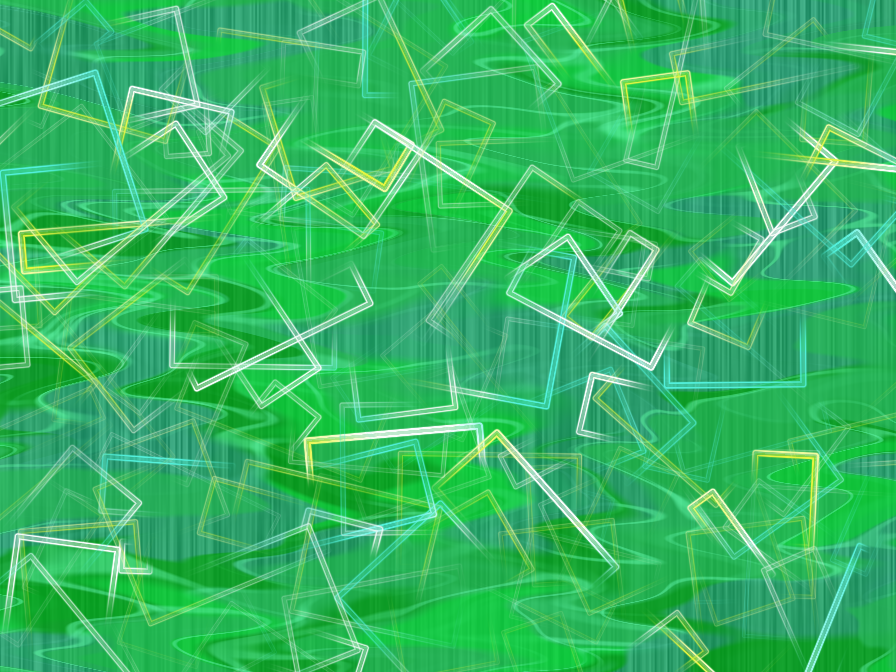
Give the GLSL for this background, as a WebGL 1 fragment shader.

```glsl
precision highp float;
uniform vec2 u_resolution;

#define FRAME_COUNT 170.0
#define FRAME_MIN 0.02
#define FRAME_MAX 0.15
#define RAIL_OFFSET 0.0036
#define RAIL_WIDTH 0.0016
#define MARBLE_LAYERS 8.0
#define MARBLE_SCALE vec2(4.6, 7.5)
#define FOLD_AMOUNT 0.075
#define FOLD_FREQUENCY 58.0
#define STREAK_AMOUNT 0.13

const vec3 MID_GREEN = vec3(0.15, 0.70, 0.34);
const vec3 BRIGHT_GREEN = vec3(0.07, 0.80, 0.25);
const vec3 DARK_GREEN = vec3(0.04, 0.60, 0.12);
const vec3 TEAL = vec3(0.19, 0.61, 0.47);
const vec3 MINT = vec3(0.33, 0.91, 0.60);

float hash(vec2 p) {
  vec3 q = fract(vec3(p.xyx) * 0.1031);
  q += dot(q, q.yzx + 33.33);
  return fract((q.x + q.y) * q.z);
}

float noise(vec2 p) {
  vec2 i = floor(p);
  vec2 f = fract(p);
  f = f * f * (3.0 - 2.0 * f);
  float low = mix(hash(i), hash(i + vec2(1.0, 0.0)), f.x);
  float high = mix(hash(i + vec2(0.0, 1.0)), hash(i + vec2(1.0, 1.0)), f.x);
  return mix(low, high, f.y);
}

// Sideways folds turn the noise into zigzag tongues
vec2 foldSpace(vec2 p) {
  float drift = noise(p * 2.5 + 40.0);
  p.y += 0.014 * sin(p.x * 11.0 + drift * 5.0);
  float fold = sin(p.y * FOLD_FREQUENCY + drift * 7.0);
  fold += 0.35 * sin(p.y * FOLD_FREQUENCY * 1.9 + p.x * 5.0);
  return vec2(p.x + FOLD_AMOUNT * fold * (0.35 + drift), p.y);
}

vec3 marble(vec2 p) {
  vec2 q = foldSpace(p);
  vec3 color = MID_GREEN;
  float streak = noise(vec2(p.x * 370.0, p.y * 6.0)) - 0.5;
  for (float k = 0.0; k < MARBLE_LAYERS; k++) {
    float kind = mod(k, 4.0);
    vec3 tint = kind < 0.5 ? DARK_GREEN : (kind < 1.5 ? BRIGHT_GREEN : (kind < 2.5 ? TEAL : MID_GREEN));
    float level = noise(q * MARBLE_SCALE * (0.8 + 0.1 * k) + k * 17.3) - 0.57;
    float softness = 0.02 + 0.16 * noise(p * 3.0 + k * 9.1);
    float cover = smoothstep(0.0, softness, level);
    float grain = kind > 1.5 && kind < 2.5 ? streak * STREAK_AMOUNT : 0.0;
    color = mix(color, tint + grain, cover * 0.8);
    // Thin pale rim along parts of the band edge
    float rim = 1.0 - smoothstep(0.006, 0.03, abs(level));
    color = mix(color, MINT, rim * 0.6 * smoothstep(0.4, 0.75, noise(p * 4.0 + k * 5.7)));
  }
  return color + streak * STREAK_AMOUNT * 0.5;
}

float boxDistance(vec2 p, vec2 halfSize) {
  vec2 d = abs(p) - halfSize;
  return length(max(d, 0.0)) + min(max(d.x, d.y), 0.0);
}

// Tinted double outline of a tilted box, fading around its perimeter
vec4 frame(vec2 p, float id, float aspect) {
  vec2 center = fract(id * vec2(0.7549, 0.5698) + 0.13);
  center = (center + 0.12 * (vec2(hash(vec2(id, 31.0)), hash(vec2(id, 37.0))) - 0.5)) * vec2(aspect, 1.0);
  vec2 halfSize = mix(vec2(FRAME_MIN), vec2(FRAME_MAX, FRAME_MAX * 0.9),
                      vec2(hash(vec2(id, 3.0)), hash(vec2(id, 7.0))));
  float tilt = (hash(vec2(id, 11.0)) - 0.5) * 2.0;
  tilt *= 0.4 + 0.6 * abs(tilt);
  float c = cos(tilt);
  float s = sin(tilt);
  vec2 local = mat2(c, -s, s, c) * (p - center);
  float d = boxDistance(local, halfSize);

  // Bold frames are wide and bright, faint ones are slim
  float boldness = hash(vec2(id, 23.0));
  float strength = 0.15 + 1.15 * boldness * boldness;
  float offset = RAIL_OFFSET * (0.6 + 0.45 * boldness);
  float rail = (abs(d) - offset) / max(RAIL_WIDTH * (0.6 + 0.4 * boldness), 0.5 / u_resolution.y);
  float body = 1.0 - smoothstep(offset * 0.6, offset * 1.6, abs(d));
  float line = max(exp(-rail * rail), 0.4 * body);

  float heading = hash(vec2(id, 19.0)) * 6.2832;
  float facing = dot(local / halfSize, vec2(cos(heading), sin(heading)));
  float wear = smoothstep(-0.6, 0.6, facing) * (0.5 + 1.1 * noise(p * 9.0 + id));

  float hue = noise(p * 5.0 + id * 3.7) + 0.7 * (hash(vec2(id, 29.0)) - 0.5);
  vec3 tint = mix(vec3(0.32, 0.94, 0.86), vec3(0.98, 0.99, 0.99), smoothstep(0.1, 0.35, hue));
  tint = mix(tint, vec3(0.90, 0.96, 0.25), smoothstep(0.5, 0.72, hue) * (d < 0.0 ? 1.0 : 0.5));
  return vec4(tint, clamp(line * wear * strength, 0.0, 1.0));
}

void main() {
  vec2 p = gl_FragCoord.xy / u_resolution.y;
  float aspect = u_resolution.x / u_resolution.y;
  vec3 color = marble(p);
  for (float id = 1.0; id <= FRAME_COUNT; id++) {
    vec4 outline = frame(p, id, aspect);
    color = mix(color, outline.rgb, outline.a);
  }
  gl_FragColor = vec4(clamp(color, 0.0, 1.0), 1.0);
}
```
